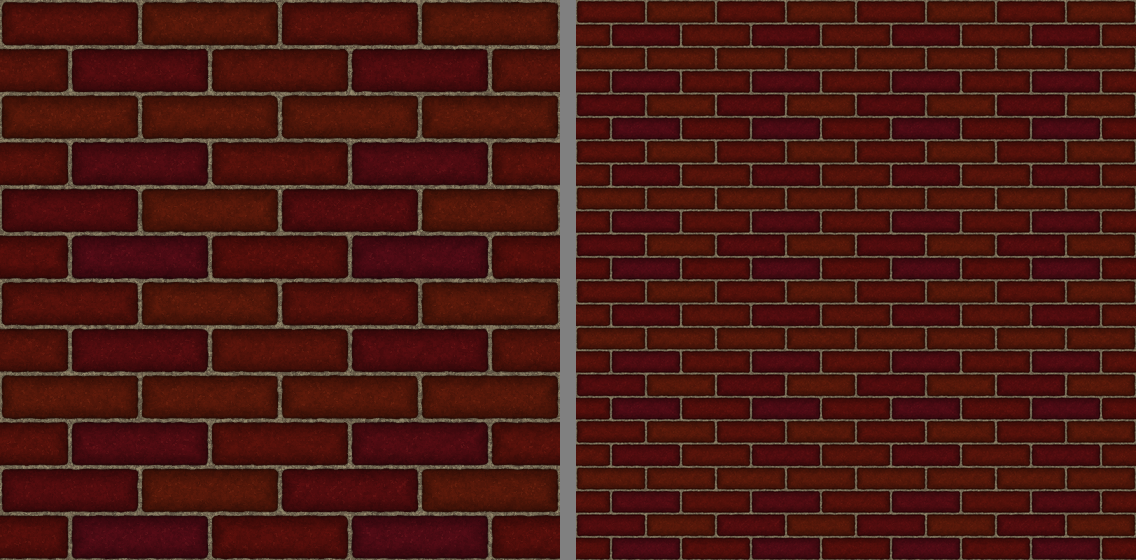
Left, the tile; right, the same tile 2 across and 2 down.
Give the GLSL for this texture, as a three.js fragment shader.

```glsl
// Dark red brick wall in running bond with thin, gritty mortar joints
varying vec2 vUv;

const float TAU = 6.28319;

vec2 hash2(vec2 p) {
  return fract(sin(vec2(dot(p, vec2(127.1, 311.7)), dot(p, vec2(269.5, 183.3)))) * 4375.85);
}

// Wrapping cellular noise: x = distance to nearest point, y = random value of that point
vec2 cellular(vec2 uv, float count) {
  vec2 p = uv * count;
  vec2 cell = floor(p);
  vec2 nearest = vec2(9.0, 0.0);
  for (int y = -1; y <= 1; y++) {
    for (int x = -1; x <= 1; x++) {
      vec2 neighbor = cell + vec2(float(x), float(y));
      vec2 rnd = hash2(mod(neighbor, count));
      float dist = length(neighbor + rnd - p);
      if (dist < nearest.x) nearest = vec2(dist, fract(rnd.x * 7.3 + rnd.y * 3.1));
    }
  }
  return nearest;
}

// Layered sines with whole frequencies, so they wrap
float waves(vec2 uv, float f) {
  vec2 a = uv * TAU;
  float w = sin(a.x * f + 2.0 * sin(a.y * (f + 2.0)));
  w += 0.7 * sin(a.y * (f * 2.0 + 1.0) + 2.0 * sin(a.x * (f + 5.0)));
  w += 0.5 * sin(a.x * (f * 2.0 + 3.0) - a.y * (f + 7.0) + 1.3);
  return w / 2.2;
}

float roundedBox(vec2 p, vec2 halfSize, float radius) {
  vec2 q = abs(p) - halfSize + radius;
  return length(max(q, 0.0)) + min(max(q.x, q.y), 0.0) - radius;
}

// Hue position from rust (0) to wine (1), repeating every 2 bricks and 6 courses
vec3 brickColor(float column, float course) {
  float pair = floor(mod(course, 6.0) / 2.0);
  float first = mod(column + course + 1.0, 2.0);
  float evenHue = 0.05 + 0.28 * first * mod(2.0 * pair + 1.0, 3.0);
  float oddHue = 0.24 + 0.1 * pair + 0.4 * first;
  float hue = mix(evenHue, oddHue, mod(course, 2.0));
  vec3 rust = vec3(0.32, 0.092, 0.035);
  vec3 red = vec3(0.305, 0.046, 0.04);
  vec3 wine = vec3(0.275, 0.035, 0.088);
  vec3 color = mix(rust, red, clamp(hue * 2.0, 0.0, 1.0));
  return mix(color, wine, clamp(hue * 2.0 - 1.0, 0.0, 1.0));
}

void main() {
  // Courses count down from the top; odd ones shift by half a brick
  vec2 wobble = vec2(waves(vUv.yx, 23.0), waves(vUv, 19.0)) * 0.0008;
  vec2 wall = vec2(vUv.x, 1.0 - vUv.y - 0.0008) + wobble;
  float course = floor(wall.y * 12.0);
  vec2 grid = vec2(wall.x * 4.0 + 0.5 * mod(course, 2.0), wall.y * 12.0);
  vec2 local = (fract(grid) - 0.5) / vec2(4.0, 12.0);
  float dist = roundedBox(local, vec2(0.1212, 0.0381), 0.008);

  vec2 fine = cellular(vUv, 320.0);
  vec2 coarse = cellular(vUv, 150.0);

  // Brick face: burnt edges, soft mottling and fine grain
  vec3 brick = brickColor(floor(grid.x), course);
  float face = smoothstep(0.0, 0.03, -dist);
  brick *= mix(0.74, 1.06, face) * mix(0.72, 1.0, smoothstep(0.0, 0.006, -dist));
  brick *= 1.0 + 0.05 * waves(vUv, 13.0) + 0.16 * (fine.y - 0.5) + 0.08 * (coarse.y - 0.5);
  brick += vec3(0.03, 0.02, 0.012) * step(0.96, fine.y) * face;

  // Mortar: sandy grains, darker where it meets the brick
  vec3 mortar = mix(vec3(0.36, 0.31, 0.25), vec3(0.52, 0.48, 0.38), fine.y);
  mortar *= 0.9 + 0.2 * coarse.y - 0.12 * smoothstep(0.4, 0.9, fine.x);
  mortar *= mix(0.8, 1.06, smoothstep(0.0, 0.0025, dist));

  float joint = smoothstep(-0.001, 0.001, dist + 0.0008 * (coarse.y - 0.5));
  gl_FragColor = vec4(mix(brick, mortar, joint), 1.0);
}
```
